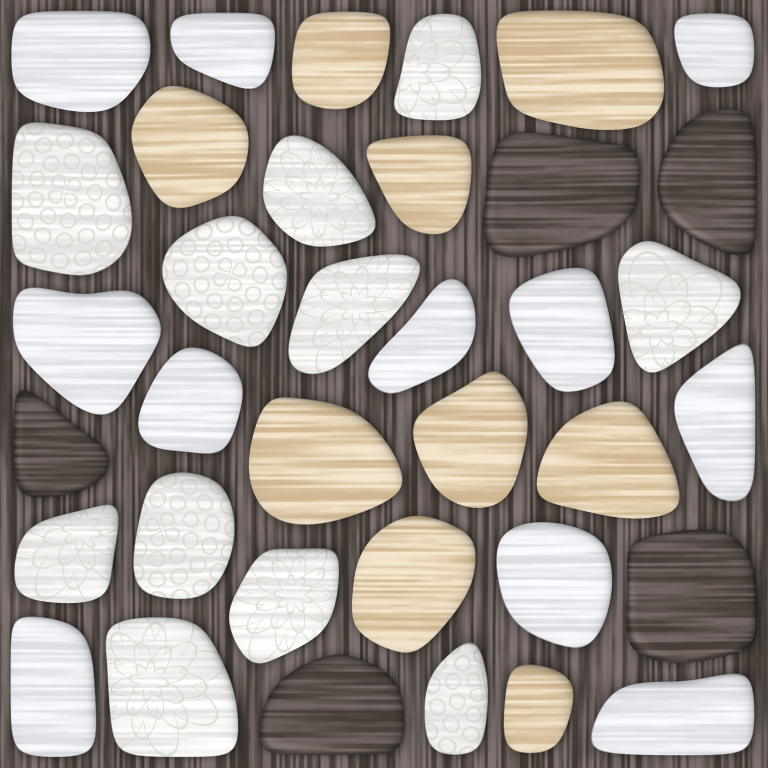
A WebGL 2 fragment shader for this pattern:

```glsl
#version 300 es
precision highp float;
// Rounded inlaid stones with brushed grain and engraved flowers on a dark, vertically streaked ground.

#define GRID 6
#define JITTER 0.74
#define ROUNDING 62.0
#define GAP 0.0095
#define MARGIN 0.005
#define WARP 0.036
#define GRAIN 280.0
#define LINE_WIDTH 0.0013
#define SHADE_DEPTH 0.0048
#define DARK_COUNT 5
#define CREAM_COUNT 9
#define COOL_COUNT 11

uniform vec2 u_resolution;
out vec4 outColor;

const float TAU = 6.28318;
const vec3 DARK_LOW = vec3(0.25, 0.22, 0.195);
const vec3 DARK_HIGH = vec3(0.5, 0.455, 0.445);
const vec3 CREAM_LOW = vec3(0.82, 0.72, 0.575);
const vec3 CREAM_HIGH = vec3(0.96, 0.905, 0.81);
const vec3 COOL_WHITE = vec3(0.945, 0.95, 0.965);
const vec3 WARM_WHITE = vec3(0.965, 0.965, 0.955);
const vec3 ENGRAVING = vec3(0.84, 0.84, 0.82);

struct Stone { float depth; vec2 outward; vec2 site; int id; };

// Integer hash of a cell and a salt
vec3 hash3(vec2 cell, float salt) {
  uvec3 v = uvec3(vec3(cell, salt)) * 1664525u + 1013904223u;
  v.x += v.y * v.z; v.y += v.z * v.x; v.z += v.x * v.y;
  v ^= v >> 16u;
  v.x += v.y * v.z; v.y += v.z * v.x; v.z += v.x * v.y;
  return vec3(v >> 8u) / 16777216.0;
}

// Value noise that wraps over the unit square; the half keeps mod away from rounding trouble
float noise(vec2 uv, vec2 repeats, float salt) {
  vec2 q = uv * repeats, i = floor(q), f = q - i;
  f = f * f * (3.0 - 2.0 * f);
  vec2 lo = floor(mod(i + 0.5, repeats)), hi = floor(mod(i + 1.5, repeats));
  float bottom = mix(hash3(lo, salt).x, hash3(vec2(hi.x, lo.y), salt).x, f.x);
  float top = mix(hash3(vec2(lo.x, hi.y), salt).x, hash3(hi, salt).x, f.x);
  return mix(bottom, top, f.y);
}

// Long fine streaks: x runs across them, y along them
float streaks(vec2 q, float salt) {
  q.x += 0.004 * noise(q, vec2(9.0, 6.0), salt);
  float fine = noise(q, vec2(GRAIN, 6.0), salt + 1.0);
  float broad = noise(q, vec2(floor(GRAIN * 0.5), 4.0), salt + 2.0);
  float grit = noise(q, vec2(GRAIN, 50.0), salt + 3.0);
  return smoothstep(0.2, 0.8, 0.62 * fine + 0.26 * broad + 0.12 * grit);
}

// Nearest stone: smooth distance to its neighbours and to the tile border
Stone findStone(vec2 p) {
  vec2 bend = vec2(noise(p, vec2(8.0), 11.0), noise(p, vec2(8.0), 12.0)) - 0.5;
  vec2 q = p + WARP * bend;
  vec2 sites[GRID * GRID];
  float best = 9.0;
  int id = 0;
  for (int n = 0; n < GRID * GRID; n++) {
    vec2 cell = vec2(n % GRID, n / GRID);
    sites[n] = (cell + 0.5 + JITTER * (hash3(cell, 5.0).xy - 0.5)) / float(GRID);
    float dist = distance(q, sites[n]);
    if (dist < best) { best = dist; id = n; }
  }
  vec4 border = exp(-ROUNDING * (vec4(p, 1.0 - p) - MARGIN));
  float total = dot(border, vec4(1.0));
  vec2 outward = border.zw - border.xy;
  for (int n = 0; n < GRID * GRID; n++) {
    if (n == id) continue;
    vec2 normal = normalize(sites[n] - sites[id]);
    float weight = exp(-ROUNDING * dot(0.5 * (sites[n] + sites[id]) - q, normal));
    total += weight;
    outward += weight * normal;
  }
  float gap = GAP * (0.85 + 0.4 * hash3(vec2(id, 0), 7.0).x);
  return Stone(-log(total) / ROUNDING - gap, outward / total, sites[id], id);
}

// Distance to engraved lines: rings of petals, or rings of ovals
float engraving(vec2 q, vec3 rnd) {
  float angle = atan(q.y, q.x) + TAU * rnd.x, radius = length(q);
  if (rnd.y < 0.3) {
    float ring = floor(radius / 0.026);
    float count = 5.0 * ring + 4.0;
    vec2 oval = vec2(fract(angle / TAU * count), fract(radius / 0.026)) - 0.5;
    return 0.026 * abs(length(oval) - 0.36);
  }
  float petals = 6.0 + floor(4.0 * rnd.z), line = 1.0;
  for (float ring = 1.0; ring < 5.0; ring++) {
    float petal = abs(cos(0.5 * petals * angle + 0.25 * TAU * ring));
    line = min(line, 0.75 * abs(radius - 0.024 * ring * (0.55 + 0.5 * petal)));
  }
  return line;
}

void main() {
  vec2 p = gl_FragCoord.xy / u_resolution;
  float pixel = 1.0 / min(u_resolution.x, u_resolution.y);
  Stone stone = findStone(p);
  float facing = dot(stone.outward, vec2(0.6, 0.8));
  float rim = exp(-abs(stone.depth) / SHADE_DEPTH);

  // Ground, darkened around each stone but plain at the tile border
  vec2 edge = smoothstep(0.002, 0.012, min(p, 1.0 - p));
  vec3 ground = mix(DARK_LOW, DARK_HIGH, streaks(p, 20.0));
  ground *= 1.0 - rim * edge.x * edge.y * (0.28 + 0.25 * max(stone.outward.x, 0.0));

  // Shuffle the stones so that every kind keeps its share
  int n = stone.id + 1;
  int rank = 16 * (n * n * n * n * n % 37) % 37;
  float grain = streaks(p.yx, 30.0);
  vec3 color;
  if (rank <= DARK_COUNT) {
    color = mix(DARK_LOW, DARK_HIGH, 0.1 + 0.7 * grain);
    float bevel = smoothstep(0.002, 0.007, stone.depth) * smoothstep(0.016, 0.007, stone.depth);
    color *= 1.0 - 0.45 * rim + 0.3 * bevel * max(-facing, 0.0);
  } else {
    if (rank <= DARK_COUNT + CREAM_COUNT) {
      color = mix(CREAM_LOW, CREAM_HIGH, grain);
    } else {
      bool cool = rank <= DARK_COUNT + CREAM_COUNT + COOL_COUNT;
      color = (cool ? COOL_WHITE : WARM_WHITE) * mix(0.92, 1.04, grain);
      if (!cool) {
        float line = engraving(p - stone.site, hash3(vec2(stone.id, 1), 9.0));
        color = mix(color, ENGRAVING, 0.75 * smoothstep(pixel, -pixel, line - LINE_WIDTH));
      }
    }
    color *= 1.0 - rim * (0.04 + 0.42 * max(facing, 0.0));
  }

  float inside = smoothstep(-0.75 * pixel, 0.75 * pixel, stone.depth);
  outColor = vec4(mix(ground, color, inside), 1.0);
}
```
